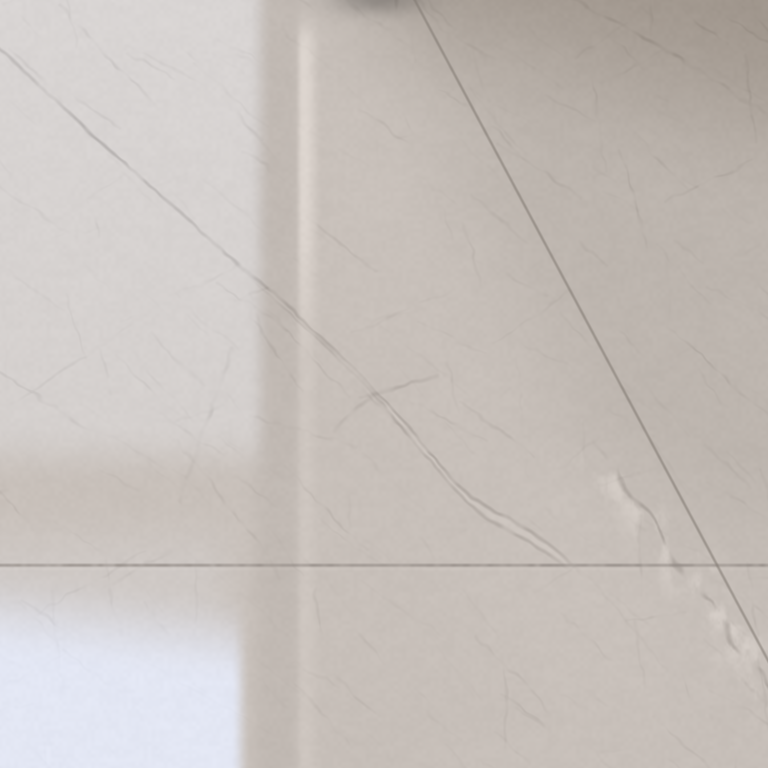
This texture is drawn by a three.js fragment shader. Its source:

```glsl
// Polished beige marble floor with fine veins, two tile joints and window reflections.
varying vec2 vUv;

float hash(vec2 p) {
  vec3 q = fract(p.xyx * vec3(0.1031, 0.103, 0.0973));
  q += dot(q, q.yzx + 33.33);
  return fract((q.x + q.y) * q.z);
}

float noise(vec2 p) {
  vec2 i = floor(p), f = fract(p);
  f = f * f * (3.0 - 2.0 * f);
  return mix(mix(hash(i), hash(i + vec2(1, 0)), f.x),
             mix(hash(i + vec2(0, 1)), hash(i + vec2(1, 1)), f.x), f.y);
}

float fbm(vec2 p) {
  float sum = 0.0, gain = 0.5;
  for (int i = 0; i < 4; i++) {
    sum += gain * noise(p);
    p = p * 2.03 + 17.0;
    gain *= 0.5;
  }
  return sum;
}

float line(float d, float width) {
  return 1.0 - smoothstep(0.0, width, abs(d));
}

float vein(vec2 p, vec2 a, vec2 b, float width) {
  vec2 pa = p - a, ba = b - a;
  float h = clamp(dot(pa, ba) / dot(ba, ba), 0.0, 1.0);
  return line(length(pa - ba * h), width) * (1.0 - 0.6 * abs(2.0 * h - 1.0));
}

// Short random cracks, mostly falling to the right
float scatteredVeins(vec2 p, float cells, float seed) {
  vec2 g = p * cells;
  float sum = 0.0;
  for (int j = -1; j <= 1; j++) {
    for (int i = -1; i <= 1; i++) {
      vec2 cell = floor(g) + vec2(float(i), float(j));
      vec2 center = cell + vec2(hash(cell + seed), hash(cell + seed + 41.0));
      float pick = hash(cell + seed + 83.0);
      float angle = -0.7 + 0.5 * (hash(cell + seed + 127.0) - 0.5);
      angle += pick > 0.85 ? 1.1 : (pick < 0.12 ? -0.7 : 0.0);
      vec2 reach = vec2(cos(angle), sin(angle)) * mix(0.2, 0.75, hash(cell + seed + 171.0));
      float strength = hash(cell + seed + 211.0);
      sum += strength * vein(g, center - reach, center + reach, 0.0036 * cells);
    }
  }
  return min(sum, 1.0);
}

void main() {
  vec2 p = vUv;
  float cloud = fbm(p * vec2(4.0, 6.0));
  vec2 warp = p + 0.016 * (vec2(fbm(p * 9.0), fbm(p * 9.0 + 50.0)) - 0.47)
                + 0.005 * (vec2(noise(p * 80.0), noise(p * 80.0 + 9.0)) - 0.5);
  float joint = p.x - 0.54 - 0.535 * (1.0 - p.y);

  // Stone body, darker to the right and towards the top
  vec3 color = mix(vec3(0.782, 0.752, 0.728), vec3(0.742, 0.712, 0.685),
                   smoothstep(-0.2, 0.06, joint) * smoothstep(0.15, 0.45, p.y));
  float shade = smoothstep(0.75, 1.07, p.y + 0.3 * (p.x - 0.8)) * smoothstep(0.4, 0.62, p.x);
  color = mix(color, vec3(0.625, 0.587, 0.55), shade);
  color *= 1.0 - 0.22 * exp(-pow((p.x - 0.49) / 0.06, 2.0) - pow((1.0 - p.y) / 0.018, 2.0));
  color += 0.02 * (cloud - 0.47);

  // Window reflections, frame shadow and bright streak
  float upper = (1.0 - smoothstep(0.325, 0.355, p.x)) * smoothstep(0.365, 0.45, p.y);
  color = mix(color, mix(vec3(0.82, 0.80, 0.788), vec3(0.85, 0.835, 0.83), p.y), upper);
  float nearJoint = (1.0 - smoothstep(0.25, 0.34, p.x)) * (1.0 - smoothstep(0.25, 0.35, p.y));
  color = mix(color, vec3(0.82, 0.80, 0.79), 0.7 * nearJoint);
  float lower = (1.0 - smoothstep(0.3, 0.326, p.x))
              * (1.0 - smoothstep(0.14, 0.27, p.y + 0.12 * p.x));
  color = mix(color, vec3(0.89, 0.905, 0.955), lower);
  float frame = smoothstep(0.315, 0.35, p.x) * (1.0 - smoothstep(0.375, 0.4, p.x));
  color -= 0.026 * frame;
  float streak = smoothstep(0.384, 0.394, p.x) * (1.0 - smoothstep(0.396, 0.42, p.x));
  color += streak * mix(0.025, 0.085, smoothstep(0.5, 0.75, p.y)) * smoothstep(0.99, 0.93, p.y);

  // Fine cracks, broken up along their length
  float broken = smoothstep(0.2, 0.7, noise(p * 50.0));
  float cracks = 0.5 * scatteredVeins(warp, 6.0, 3.0) + 0.4 * scatteredVeins(warp, 9.0, 57.0)
               + 0.3 * scatteredVeins(warp, 13.0, 90.0);
  cracks += 0.6 * vein(warp, vec2(0.43, 0.44), vec2(0.49, 0.488), 0.005);
  cracks += 0.6 * vein(warp, vec2(0.47, 0.483), vec2(0.57, 0.508), 0.005);
  cracks += 0.5 * vein(warp, vec2(0.235, 0.35), vec2(0.3, 0.54), 0.005);
  cracks += 0.5 * vein(warp, vec2(0.33, 0.46), vec2(0.46, 0.42), 0.004);
  cracks += 0.5 * vein(warp, vec2(0.08, 0.99), vec2(0.2, 0.86), 0.004);
  cracks += 0.5 * vein(warp, vec2(0.72, 1.02), vec2(1.02, 0.84), 0.004);
  color -= 0.11 * cracks * mix(0.2, 1.0, broken) * (1.0 - 0.6 * lower);

  // Long double vein with a pale core
  float path = 0.935 - 0.9 * p.x - 0.035 * exp(-pow((p.x - 0.6) / 0.09, 2.0));
  float offset = (p.y - path + 0.7 * (warp.y - p.y)) * 0.74;
  float extent = 1.0 - smoothstep(0.71, 0.77, p.x);
  float core = smoothstep(0.28, 0.42, p.x) * extent;
  float gap = 0.0045 * core * (0.4 + noise(p * 16.0));
  color += 0.02 * line(offset, 0.007) * core;
  color -= 0.09 * extent * mix(0.45, 1.0, broken)
         * (line(offset - gap, 0.004) + 0.8 * core * line(offset + gap, 0.004));

  // Pale crystalline seam beside the slanted joint
  float seam = (warp.x - 0.77 - 0.7 * (0.43 - warp.y)) * 0.82;
  float seamMask = exp(-pow(seam / 0.028, 2.0)) * (1.0 - smoothstep(0.36, 0.44, p.y));
  color += 0.06 * seamMask * smoothstep(0.4, 0.7, fbm(p * vec2(45.0, 30.0)));
  color -= 0.09 * seamMask * broken * line(seam + 0.02 * (noise(p * 25.0) - 0.5), 0.005);

  // Tile joints and surface grain
  float dashes = 0.6 + 0.4 * noise(vec2(p.x * 130.0, 2.0));
  color = mix(color, vec3(0.56, 0.53, 0.51), 0.75 * dashes * line(p.y - 0.264, 0.0038));
  color += 0.012 * line(p.y - 0.259, 0.003);
  color = mix(color, vec3(0.52, 0.49, 0.46), 0.62 * line(joint * 0.88, 0.0033));
  color += 0.014 * (noise(p * 190.0) - 0.5) + 0.008 * (noise(p * vec2(50.0, 90.0)) - 0.5);
  gl_FragColor = vec4(color, 1.0);
}
```
